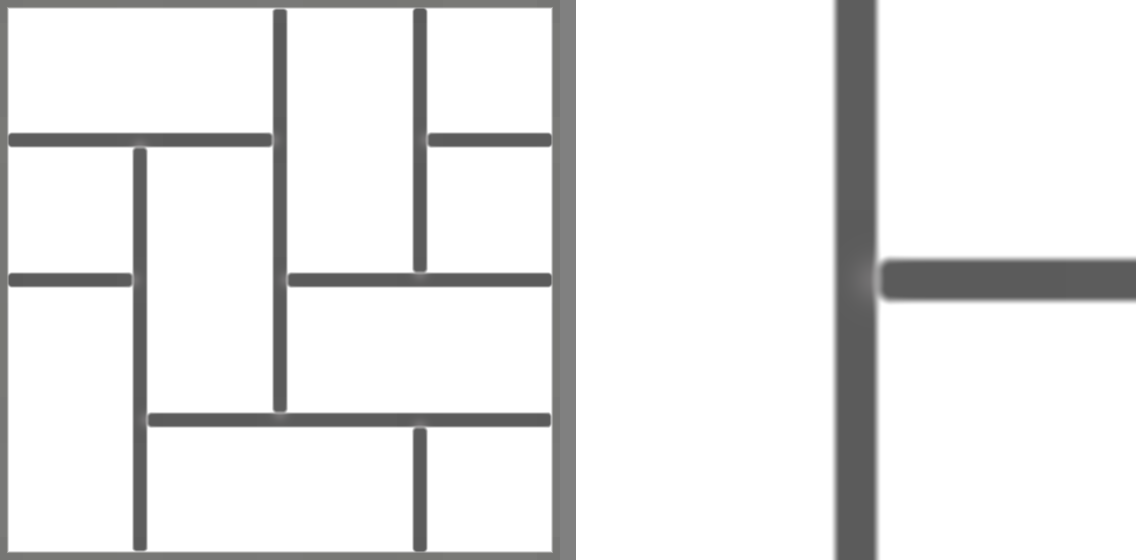
Left: the whole. Right: its middle third, enlarged.
Write a WebGL 1 fragment shader that draws this pattern.

```glsl
precision highp float;
uniform vec2 u_resolution;

#define CELLS 4.0          // grid cells across and down
#define BAR_LENGTH 3.0     // cells spanned by each bar
#define BAR_HALF 0.0495    // half widths, in cells
#define FRAME_HALF 0.057
#define CORNER 0.03        // rounding of the bar ends
#define SOFTNESS 0.012     // edge blur, in cells
#define JOINT_SIZE 0.075   // reach of the pale smudge at a joint
#define TONE_BLOCKS 12.0
#define TONE_AMOUNT 0.012
#define BAR_COLOR vec3(0.36)
#define FRAME_COLOR vec3(0.47, 0.47, 0.46)
#define JOINT_COLOR vec3(0.50, 0.49, 0.495)

float hash(vec2 p) {
  vec3 q = fract(p.xyx * vec3(0.1031, 0.103, 0.0973));
  q += dot(q, q.yzx + 33.33);
  return fract((q.x + q.y) * q.z);
}

// Intersection of two distances with a rounded corner.
float roundedIntersect(float a, float b) {
  vec2 d = vec2(a, b) + CORNER;
  return length(max(d, 0.0)) + min(max(d.x, d.y), 0.0) - CORNER;
}

// Wrapped position relative to the middle of the nearest bar:
// x runs along it, y across. Each row starts one cell further on.
vec2 barSpace(vec2 p, float firstStart) {
  float row = floor(p.y + 0.5);
  float along = p.x - row - firstStart - 0.5 * BAR_LENGTH;
  along = mod(along + 0.5 * CELLS, CELLS) - 0.5 * CELLS;
  return vec2(abs(along), abs(p.y - row));
}

float barDistance(vec2 q) {
  return roundedIntersect(q.x - 0.5 * BAR_LENGTH + BAR_HALF + 0.004,
                          q.y - BAR_HALF);
}

// Smudge where a bar end butts against the bar crossing it.
float jointGlow(vec2 p, vec2 q) {
  float inside = step(0.5, mod(floor(p.y + 0.5), CELLS));
  vec2 d = (q - vec2(0.5 * BAR_LENGTH - BAR_HALF, 0.0)) / JOINT_SIZE;
  return inside * exp(-dot(d, d) * vec2(2.0, 1.0).x);
}

float coverage(float d, float blur) {
  return 1.0 - smoothstep(-blur, blur, d);
}

void main() {
  vec2 uv = gl_FragCoord.xy / u_resolution;
  vec2 p = uv * CELLS;
  float pixel = CELLS / min(u_resolution.x, u_resolution.y);
  float blur = max(SOFTNESS, 0.75 * pixel);

  // Frame centred on the tile border
  vec2 edge = min(p, CELLS - p);
  float frame = min(edge.x, edge.y) - FRAME_HALF;

  // Interlocking bars, trimmed by the frame
  vec2 across = barSpace(p, 0.0);
  vec2 upright = barSpace(p.yx, -1.0);
  float barAcross = roundedIntersect(barDistance(across), -frame);
  float barUpright = roundedIntersect(barDistance(upright), -frame);

  // Each bar is lightened only by the ends that meet it
  float glowAcross = jointGlow(p, across);
  float glowUpright = jointGlow(p.yx, upright);
  float barBlur = blur * (1.0 + 0.6 * max(glowAcross, glowUpright));

  // Faint uneven tone in blocks that wrap around the tile
  vec2 block = mod(floor(uv * TONE_BLOCKS + 0.5), TONE_BLOCKS);
  float tone = TONE_AMOUNT * (hash(block) - 0.5);

  vec3 color = vec3(1.0);
  color = mix(color, mix(BAR_COLOR, JOINT_COLOR, 0.7 * glowUpright) + tone,
              coverage(barAcross, barBlur));
  color = mix(color, mix(BAR_COLOR, JOINT_COLOR, 0.7 * glowAcross) + tone,
              coverage(barUpright, barBlur));
  color = mix(color, FRAME_COLOR + tone, coverage(frame, blur));
  gl_FragColor = vec4(color, 1.0);
}
```
